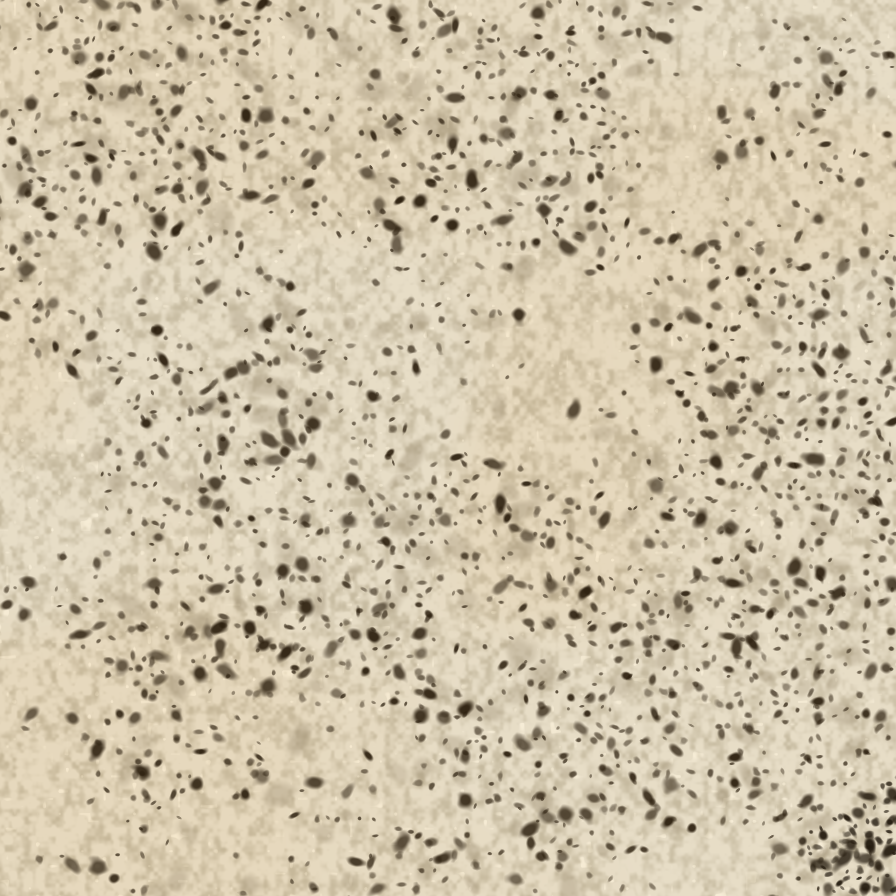
Write a three.js fragment shader that draws this texture.

```glsl
// Cream speckled stone with scattered dark mineral grains and one dense dark corner.
#define LIGHT vec3(0.905, 0.866, 0.778)
#define SHADE vec3(0.775, 0.730, 0.625)
#define WARM vec3(0.900, 0.835, 0.715)
#define STAIN vec3(0.560, 0.500, 0.390)
#define GRAIN vec3(0.170, 0.120, 0.055)
#define MOTTLE_SCALE 120.0
#define CLUMP_SCALE 8.0
#define CORNER vec2(0.98, 0.04)
#define CORNER_RADIUS 0.10

varying vec2 vUv;

float hash(vec2 p) {
  return fract(sin(dot(p, vec2(127.1, 311.7))) * 43758.55);
}

vec2 hash2(vec2 p) {
  return vec2(hash(p), hash(p + 57.3));
}

float noise(vec2 p) {
  vec2 i = floor(p);
  vec2 f = fract(p);
  f = f * f * (3.0 - 2.0 * f);
  float low = mix(hash(i), hash(i + vec2(1.0, 0.0)), f.x);
  float high = mix(hash(i + vec2(0.0, 1.0)), hash(i + vec2(1.0, 1.0)), f.x);
  return mix(low, high, f.y);
}

// Strength of the dark cluster, with a ragged outline.
float cornerCluster(vec2 p) {
  float d = length(p - CORNER) + 0.05 * (noise(p * 25.0) - 0.5);
  return 1.0 - smoothstep(0.5 * CORNER_RADIUS, 1.15 * CORNER_RADIUS, d);
}

// Chance that a cell holds a grain: clumped, and high in the corner.
float grainChance(vec2 p, float share) {
  float clump = noise(p * CLUMP_SCALE + 3.7);
  clump = 0.7 * clump + 0.3 * noise(p * CLUMP_SCALE * 2.6 + 9.1);
  return share * mix(0.3, 1.8, smoothstep(0.25, 0.75, clump)) + 0.6 * cornerCluster(p);
}

// Coverage by irregular soft ovals, one at most in each grid cell.
float grains(vec2 p, float cells, float radius, float share, float seed) {
  float cover = 0.0;
  vec2 home = floor(p * cells);
  float wobble = 0.75 + 0.5 * noise(p * 0.9 / radius + seed);
  for (int y = -1; y <= 1; y++) {
    for (int x = -1; x <= 1; x++) {
      vec2 cell = home + vec2(float(x), float(y));
      vec2 key = cell + seed;
      vec2 center = (cell + 0.1 + 0.8 * hash2(key)) / cells;
      float present = step(hash(key + 11.9), grainChance(center, share));
      float size = radius * mix(0.6, 1.5, pow(hash(key + 23.1), 1.6));
      float stretch = mix(1.0, 1.5, hash(key + 31.7));
      float angle = 6.2832 * hash(key + 41.3);
      vec2 axis = vec2(cos(angle), sin(angle));
      vec2 d = p - center;
      d = vec2(dot(d, axis) / stretch, dot(d, vec2(-axis.y, axis.x)) * stretch);
      float shape = 1.0 - smoothstep(0.45, 1.3, length(d) * wobble / size);
      float opacity = mix(0.55, 1.0, hash(key + 67.9));
      cover = max(cover, present * opacity * shape);
    }
  }
  return cover;
}

// Fine cream mottling, slightly drawn out upwards, with pale flecks.
vec3 stoneBase(vec2 p) {
  float mottle = 0.55 * noise(p * MOTTLE_SCALE * vec2(1.1, 0.8))
               + 0.30 * noise(p * MOTTLE_SCALE * 1.9 + 5.3)
               + 0.15 * noise(p * MOTTLE_SCALE * 0.3 + 8.1);
  vec3 color = mix(SHADE, LIGHT, smoothstep(0.08, 0.68, mottle));
  float warmth = smoothstep(0.4, 0.8, noise(p * 5.0 + 17.0));
  color = mix(color, color * WARM / LIGHT, 0.6 * warmth);
  float fleck = smoothstep(0.86, 0.98, noise(p * MOTTLE_SCALE + 71.0));
  return color + 0.06 * fleck;
}

void main() {
  vec2 p = vUv;
  vec3 color = stoneBase(p);

  // Faint stains lie below the small and large grains.
  float stain = grains(p, 32.0, 0.012, 0.20, 101.0);
  float small = grains(p, 78.0, 0.0034, 0.20, 211.0);
  float large = grains(p, 42.0, 0.0065, 0.27, 307.0);

  color = mix(color, STAIN, 0.38 * stain);
  color = mix(color, GRAIN, 0.75 * small);
  color = mix(color, GRAIN, 0.95 * large);
  color *= 1.0 - 0.3 * cornerCluster(p) * max(small, large);

  gl_FragColor = vec4(color, 1.0);
}
```
